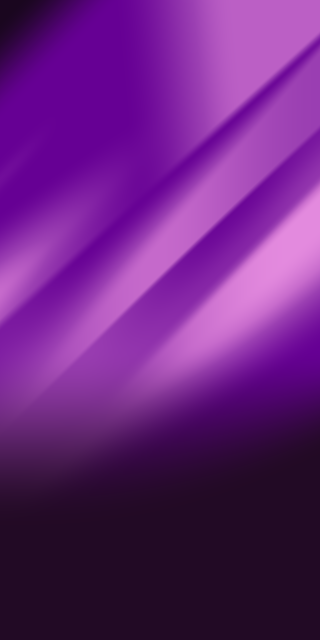
Give the GLSL for this background, as a WebGL 2 fragment shader.

```glsl
#version 300 es
precision highp float;
// Diagonal folds of violet and pink light, sinking into a dark base.
// Four overlapping panels each give a light level; a colour ramp tints it,
// then a curved floor shadow and a corner shadow are laid on top.

uniform vec2 u_resolution;
out vec4 fragColor;

const vec3 SHADOW = vec3(0.135, 0.04, 0.145);
const vec3 CORNER = vec3(0.10, 0.025, 0.12);
const vec3 VIOLET = vec3(0.40, 0.00, 0.58);
const vec3 ORCHID = vec3(0.61, 0.25, 0.70);
const vec3 PINK   = vec3(0.78, 0.42, 0.80);
const vec3 BLUSH  = vec3(0.89, 0.54, 0.87);

const float FOLD_TOP = 1.015, FOLD_MIDDLE = 1.36, FOLD_LOW = 1.58;
const float SOFT_TOP = 0.022, SOFT_MIDDLE = 0.014, SOFT_LOW = 0.04;
const float FLOOR_START = 1.08, FLOOR_END = 1.65, FLOOR_CURVE = 0.28;
const float CORNER_START = 0.06, CORNER_END = 0.38;

float fold(float edge, float softness, float across) {
    return smoothstep(edge - softness, edge + softness, across);
}

float bell(float x, float centre, float width) {
    float d = (x - centre) / width;
    return exp(-d * d);
}

vec3 lightRamp(float level) {
    vec3 c = mix(VIOLET, ORCHID, clamp(level / 0.5, 0.0, 1.0));
    c = mix(c, PINK, clamp((level - 0.5) / 0.25, 0.0, 1.0));
    return mix(c, BLUSH, clamp((level - 0.75) / 0.25, 0.0, 1.0));
}

// Soft glow at the upper right and a fading ray at the left
float upperPanel(float x, float y, float across) {
    float glow = 0.68 * smoothstep(0.40, 0.78, x + 0.05 - 0.1 * y);
    float ray = smoothstep(0.66 + 0.3 * x, 0.92 + 0.08 * x, across);
    ray *= 1.0 - smoothstep(-0.1, 0.55, x);
    ray *= 1.0 - 0.25 * smoothstep(0.91, 1.03, across);
    float faintRay = 0.1 * bell(across, 0.56, 0.035) * (1.0 - smoothstep(0.0, 0.2, x));
    return glow + 0.8 * ray + faintRay;
}

// Band that brightens towards its lower fold
float bandPanel(float x, float across, float topEdge) {
    float rise = smoothstep(topEdge, mix(1.36, 1.17, x), across);
    float base = 0.2 * (1.0 - smoothstep(0.0, 0.3, x));
    return mix(base, 0.46 + 0.28 * bell(x, 0.48, 0.33), rise);
}

// Shaded hollow, lighter at the left
float hollowPanel(float x, float across, float edge) {
    float right = smoothstep(0.25, 0.7, x);
    float rise = 0.25 * smoothstep(edge, 1.56, across) * right;
    return mix(0.48, 0.05, right) + rise + 0.12 * smoothstep(0.75, 1.0, x);
}

// Brightest sheet, fading out below
float lowerPanel(float x, float across) {
    float offset = x - 0.65;
    float fade = smoothstep(1.68 + 0.1 * offset, 1.97 + 0.35 * offset, across);
    return mix(0.5, 1.0, smoothstep(0.3, 0.9, x)) * (1.0 - fade);
}

void main() {
    // x runs 0..1 rightwards, y runs 0..2 downwards
    vec2 uv = gl_FragCoord.xy / u_resolution;
    float x = uv.x;
    float y = 2.0 * (1.0 - uv.y);
    float across = x + y;

    // Stack the panels from top to bottom
    float topEdge = FOLD_TOP + 0.1 * x;
    float middleEdge = FOLD_MIDDLE + 0.04 * x * x;
    float level = upperPanel(x, y, across);
    level = mix(level, bandPanel(x, across, topEdge), fold(topEdge, SOFT_TOP, across));
    level = mix(level, hollowPanel(x, across, middleEdge), fold(middleEdge, SOFT_MIDDLE, across));
    level = mix(level, lowerPanel(x, across), fold(FOLD_LOW, SOFT_LOW, across));
    vec3 color = lightRamp(level);

    // Curved floor shadow and dark upper corner
    float bend = max(x - 0.1, 0.0);
    float floorEnd = FLOOR_END - FLOOR_CURVE * bend * bend;
    color = mix(color, SHADOW, smoothstep(FLOOR_START, floorEnd, y));
    color = mix(CORNER, color, smoothstep(CORNER_START, CORNER_END, across));

    fragColor = vec4(color, 1.0);
}
```
